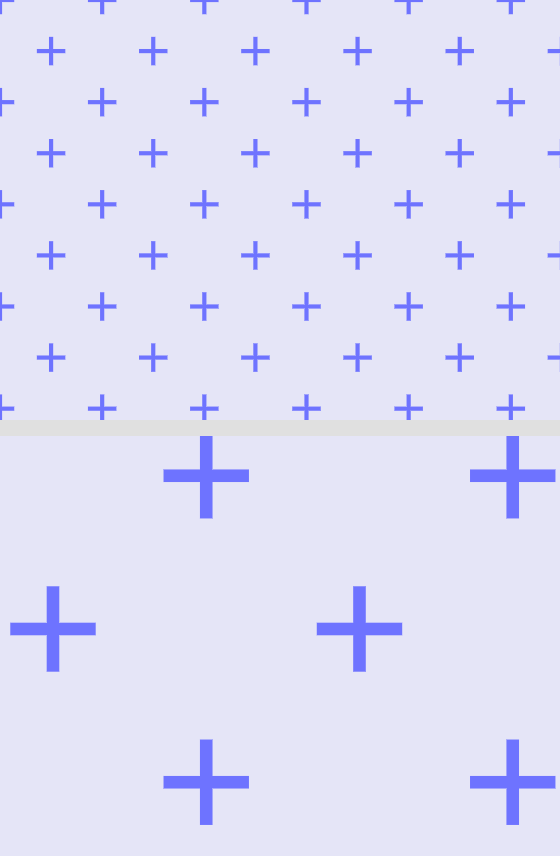
Top: the whole. Bottom: its middle third, enlarged.
Write a WebGL 2 fragment shader that draws this pattern.

```glsl
#version 300 es
precision highp float;
// Staggered grid of thin blue plus signs on a pale lavender ground.

uniform vec2 u_resolution;
out vec4 fragColor;

// Lengths are fractions of the canvas height.
const float PERIOD     = 0.24325;  // spacing of crosses within a row
const float ARM_LENGTH = 0.0339;   // centre to tip
const float HALF_WIDTH = 0.0050;   // half the stroke width
const vec3  GROUND     = vec3(0.898, 0.897, 0.969);
const vec3  CROSS      = vec3(0.433, 0.452, 1.0);

float boxDistance(vec2 p, vec2 halfSize) {
  vec2 d = abs(p) - halfSize;
  return length(max(d, 0.0)) + min(max(d.x, d.y), 0.0);
}

float crossDistance(vec2 p) {
  vec2 bar = vec2(ARM_LENGTH, HALF_WIDTH);
  return min(boxDistance(p, bar), boxDistance(p, bar.yx));
}

// Offset from the nearest point of a square lattice.
vec2 repeatCell(vec2 p) {
  return (fract(p / PERIOD + 0.5) - 0.5) * PERIOD;
}

void main() {
  // The lattice is anchored at the top left corner.
  vec2 p = vec2(gl_FragCoord.x, u_resolution.y - gl_FragCoord.y) / u_resolution.y;
  float pixel = 1.0 / u_resolution.y;

  // Two lattices, the second shifted by half a period both ways.
  float d = min(crossDistance(repeatCell(p)),
                crossDistance(repeatCell(p + 0.5 * PERIOD)));

  float coverage = clamp(0.5 - d / pixel, 0.0, 1.0);
  fragColor = vec4(mix(GROUND, CROSS, coverage), 1.0);
}
```
